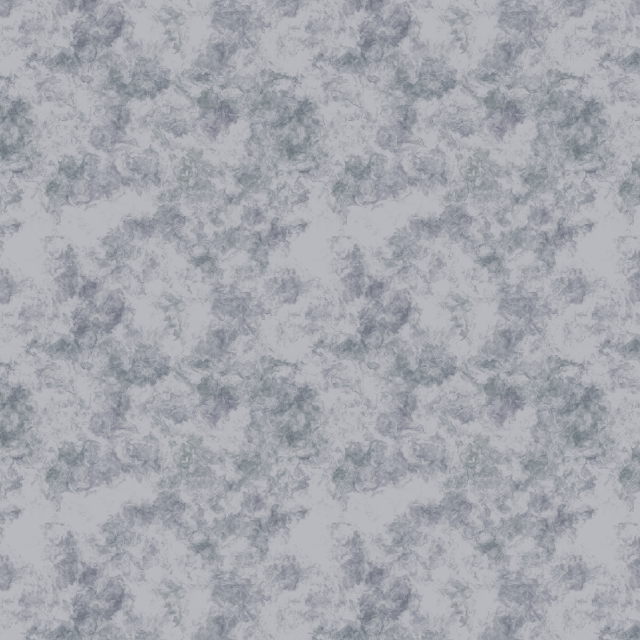
Reproduce this texture procedurally as a WebGL 2 fragment shader.

```glsl
#version 300 es
precision highp float;
// Seamless blue-grey weathered stone: pale worn streaks, slate stains and ragged mottling.

uniform vec2 u_resolution;
out vec4 fragColor;

vec2 hash2(vec2 p) {
  vec3 h = fract(p.xyx * vec3(0.1031, 0.1030, 0.0973));
  h += dot(h, h.yzx + 33.33);
  return fract((h.xx + h.yz) * h.zy);
}

// Smooth value noise that wraps after a whole number of lattice cells
float valueNoise(vec2 p, vec2 period, float seed) {
  vec2 i = floor(p), f = fract(p);
  f = f * f * (3.0 - 2.0 * f);
  vec2 a = mod(i, period) + seed, b = mod(i + 1.0, period) + seed;
  return mix(mix(hash2(a).x, hash2(vec2(b.x, a.y)).x, f.x),
             mix(hash2(vec2(a.x, b.y)).x, hash2(b).x, f.x), f.y);
}

// Wrapping cellular noise: distance to the nearest scattered point
float cellNoise(vec2 p, float period, float seed) {
  vec2 i = floor(p), f = fract(p);
  float nearest = 2.0;
  for (int y = -1; y <= 1; y++)
    for (int x = -1; x <= 1; x++) {
      vec2 o = vec2(x, y);
      nearest = min(nearest, length(o + hash2(mod(i + o, period) + seed) - f));
    }
  return nearest;
}

// Layered noise in 0..1; a higher roughness keeps more fine detail
float layered(vec2 p, float freq, float roughness, float seed) {
  float sum = 0.0, total = 0.0, weight = 1.0;
  for (int i = 0; i < 5; i++) {
    sum += weight * valueNoise(p * freq, vec2(freq), seed);
    total += weight;
    weight *= roughness;
    freq *= 2.0;
    seed += 17.0;
  }
  return sum / total;
}

// Elongated patch: centre in xy, half axis in zw, repeated in every tile
float patchMask(vec2 p, vec4 s, float width) {
  vec2 d = p - s.xy;
  d -= round(d);
  d -= s.zw * clamp(dot(d, s.zw) / dot(s.zw, s.zw), -1.0, 1.0);
  return 1.0 - smoothstep(0.5 * width, width, length(d));
}

void main() {
  // Tile space, running downwards from the top left
  vec2 uv = gl_FragCoord.xy / u_resolution.y;
  vec2 p = vec2(uv.x, 1.0 - uv.y) * 2.233;

  // Ragged displacement tears the outlines of patches
  vec2 tear = vec2(layered(p, 9.0, 0.7, 11.0), layered(p, 9.0, 0.7, 53.0)) - 0.5;
  vec2 q = p + 0.2 * tear;

  const vec4 PALE[7] = vec4[7](
    vec4(0.63, 0.24, -0.035, 0.13), vec4(0.12, 0.80, -0.02, 0.11),
    vec4(0.70, 0.73, 0.10, 0.015), vec4(0.02, 0.20, 0.05, 0.02),
    vec4(0.69, 0.56, 0.07, 0.05), vec4(0.46, 0.14, -0.06, 0.05),
    vec4(0.38, 0.78, 0.09, -0.03));
  const vec4 STAINS[9] = vec4[9](
    vec4(0.75, 0.29, -0.03, 0.06), vec4(0.04, 0.45, 0.05, 0.11),
    vec4(0.06, 0.32, 0.07, 0.03), vec4(0.67, 0.83, 0.08, 0.06),
    vec4(0.94, 0.87, 0.05, -0.03), vec4(0.41, 0.06, 0.07, -0.05),
    vec4(0.29, 0.45, 0.03, 0.04), vec4(0.32, 0.62, 0.05, 0.01),
    vec4(0.20, 0.94, 0.02, 0.04));
  float worn = 0.0, stained = 0.0;
  for (int i = 0; i < 7; i++) worn = max(worn, patchMask(q, PALE[i], 0.062));
  for (int i = 0; i < 9; i++) stained = max(stained, patchMask(q, STAINS[i], 0.08));

  // Cloudy mottling, slanted streaks, flakes and dark creases
  float shade = 0.29 + 2.4 * (layered(p + 0.1 * tear, 10.0, 0.82, 91.0) - 0.5);
  vec2 slant = vec2(5.0 * (q.x + q.y), 3.0 * (q.x - q.y));
  shade += 0.15 * (valueNoise(slant, vec2(5.0, 3.0), 29.0) - 0.5);
  shade += 0.20 * (cellNoise(q * 14.0, 14.0, 7.0) - 0.5);
  shade += 0.28 * (cellNoise(q * 37.0, 37.0, 71.0) - 0.5);
  float crease = 1.0 - abs(2.0 * layered(q, 12.0, 0.65, 131.0) - 1.0);
  shade += 0.18 * (smoothstep(0.88, 1.0, crease) - 0.35);
  shade += 0.24 * stained - 0.30 * worn;

  // Fine grain, calmer on the worn streaks
  float grain = valueNoise(p * 120.0, vec2(120.0), 203.0) - 0.5;
  shade += grain * mix(0.24, 0.10, worn);

  // Soft limit at the pale end, then slate with violet and green tints
  shade = 0.5 * (shade + sqrt(shade * shade + 0.012));
  shade = min(shade, 1.05);
  vec3 color = mix(vec3(0.722, 0.727, 0.747), vec3(0.46, 0.485, 0.525), shade);
  float tint = valueNoise(q * 9.0, vec2(9.0), 167.0) - 0.5;
  color += tint * vec3(0.020, -0.010, 0.028) * smoothstep(0.1, 0.7, shade);
  fragColor = vec4(color, 1.0);
}
```
